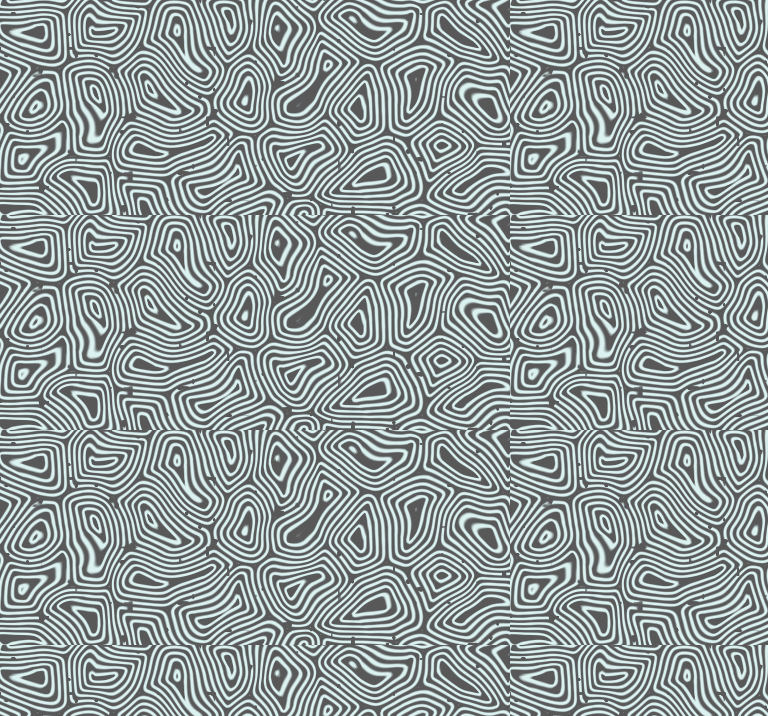
Write a Shadertoy shader that draws this pattern.

```glsl
#define TILE vec2(0.664, 0.28)     // repeat size, in canvas widths
#define CELL 0.086                 // mean size of one ring cluster
#define PITCH 0.0075               // spacing between lines
#define HALF_LINE 0.00184          // half the line width
#define ROUNDING 0.0027            // corner softness of the rings
#define WOBBLE 0.0105              // hand-drawn waviness
#define SOFT_PX 0.9                // edge smoothing
#define GROUND vec3(0.345, 0.345, 0.350)
#define INK vec3(0.860, 0.950, 0.945)

vec2 hash2(vec2 p) {
    vec3 q = fract(p.xyx * vec3(0.1031, 0.1030, 0.0973));
    q += dot(q, q.yzx + 33.33);
    return fract((q.xx + q.yz) * q.zy);
}

vec2 noise2(vec2 p) {
    vec2 i = floor(p), f = fract(p);
    f = f * f * (3.0 - 2.0 * f);
    return mix(mix(hash2(i), hash2(i + vec2(1, 0)), f.x),
               mix(hash2(i + vec2(0, 1)), hash2(i + vec2(1, 1)), f.x), f.y);
}

// Vector from p to the nearest point on the spine segment of a cell
vec2 toSpine(vec2 p, vec2 cell) {
    vec2 center = cell + 0.5 + 0.7 * (hash2(cell + 17.0) - 0.5);
    vec2 shape = hash2(cell + 71.0);
    float angle = 3.14159 * shape.x;
    float halfLength = mix(0.03, 0.42, shape.y);
    vec2 axis = vec2(cos(angle), sin(angle));
    float along = clamp(dot(p - center, axis), -halfLength, halfLength);
    return center + axis * along - p;
}

// Rounded distance to the border of the enclosing cluster, and its slope
vec2 borderField(vec2 p) {
    vec2 base = floor(p), owner = base, nearest = vec2(9.0);
    for (int y = -2; y <= 2; y++)
    for (int x = -2; x <= 2; x++) {
        vec2 cell = base + vec2(x, y);
        vec2 v = toSpine(p, cell);
        if (dot(v, v) < dot(nearest, nearest)) {
            nearest = v;
            owner = cell;
        }
    }
    float k = ROUNDING / CELL, sum = 1e-12;
    vec2 gradient = vec2(0.0);
    for (int y = -2; y <= 2; y++)
    for (int x = -2; x <= 2; x++) {
        vec2 cell = base + vec2(x, y);
        if (cell == owner) continue;
        vec2 v = toSpine(p, cell);
        float gap = max(length(v - nearest), 0.05);
        float edge = (dot(v, v) - dot(nearest, nearest)) / (2.0 * gap);
        float weight = exp(-edge / k);
        sum += weight;
        gradient += weight * (nearest - v) / gap;
    }
    return vec2(-k * log(sum), length(gradient) / sum);
}

void mainImage(out vec4 fragColor, in vec2 fragCoord) {
    // Tiles start at the top left and meet with a hard seam
    vec2 p = vec2(fragCoord.x, iResolution.y - fragCoord.y) / iResolution.x;
    p = fract(p / TILE) * TILE;

    // Wavy concentric rings, kept thin where the field flattens
    vec2 q = p + WOBBLE * (noise2(p / 0.04 + 5.0) - 0.5);
    vec2 field = borderField(q / CELL + 20.0);
    float d = field.x * CELL;
    float offLine = abs(fract(d / PITCH) - 0.5) * PITCH;
    offLine /= clamp(field.y, 0.4, 1.0);

    // Uneven pen pressure, with rare breaks in the outermost lines
    vec2 wear = noise2(p / 0.009 + 40.0);
    float width = HALF_LINE * mix(0.92, 1.08, wear.x);
    float rim = 1.0 - smoothstep(0.9, 1.1, d / PITCH);
    float breaks = rim * smoothstep(0.84, 0.9, wear.y);

    float soft = SOFT_PX / iResolution.x;
    float ink = 1.0 - smoothstep(width - soft, width + soft, offLine);
    ink *= 1.0 - breaks;
    fragColor = vec4(mix(GROUND, INK, ink), 1.0);
}
```
